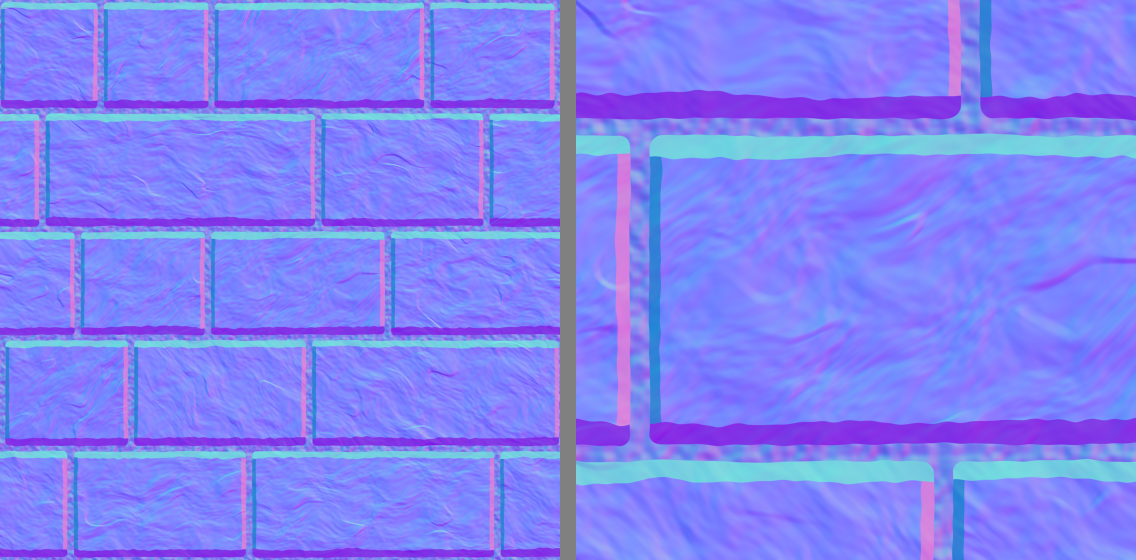
Left, the full canvas; right, a detail of the centre.
Give the GLSL for this texture map, as a WebGL 2 fragment shader.

```glsl
#version 300 es
precision highp float;
// Tangent-space normal map of a chiselled stone wall: five staggered courses of bevelled blocks.

uniform vec2 u_resolution;
out vec4 outColor;

const int COURSES = 5;
// Course boundaries, bottom to top, and joint positions along each course.
const float COURSE_EDGE[6] = float[6](0.0, 0.199, 0.397, 0.591, 0.802, 1.0);
const vec4 JOINTS[5] = vec4[5](
    vec4(0.126, 0.445, 0.888, 0.126),
    vec4(0.004, 0.234, 0.552, 0.004),
    vec4(0.139, 0.371, 0.693, 0.139),
    vec4(0.076, 0.568, 0.869, 0.076),
    vec4(0.180, 0.378, 0.763, 0.996));

const vec2 HALF_GAP = vec2(0.0058, 0.0050);
const float CORNER_RADIUS = 0.007;
const float TOP_WIDTH = 0.0120;
const float BOTTOM_WIDTH = 0.0138;
const float LEFT_WIDTH = 0.0066;
const float RIGHT_WIDTH = 0.0078;
const float EDGE_WOBBLE = 0.0028;
const float STONE_SLOPE = 0.065;
const float CREASE_HEIGHT = 0.0013;
const float MORTAR_SLOPE = 0.20;
const float SAMPLE_STEP = 0.0013;

const vec3 TOP_COLOR = vec3(0.46, 0.82, 0.88);
const vec3 BOTTOM_COLOR = vec3(0.51, 0.20, 0.90);
const vec3 LEFT_COLOR = vec3(0.19, 0.51, 0.84);
const vec3 RIGHT_COLOR = vec3(0.83, 0.50, 0.87);
const vec3 MORTAR_TINT = vec3(0.01, 0.02, -0.06);

vec2 hash2(vec2 p) {
    vec3 q = fract(p.xyx * vec3(0.1031, 0.1030, 0.0973));
    q += dot(q, q.yzx + 33.33);
    return fract((q.xx + q.yz) * q.zy);
}

float corner(vec2 cell, vec2 offset) {
    return dot(hash2(cell) * 2.0 - 1.0, offset);
}

// Gradient noise, roughly -0.7 to 0.7.
float noise(vec2 p) {
    vec2 i = floor(p), f = p - i, e = vec2(1.0, 0.0);
    vec2 s = f * f * f * (f * (f * 6.0 - 15.0) + 10.0);
    return mix(mix(corner(i, f), corner(i + e, f - e), s.x),
               mix(corner(i + e.yx, f - e.yx), corner(i + 1.0, f - 1.0), s.x), s.y);
}

// Fine roughness plus sharp, patchy creases.
float stoneHeight(vec2 p) {
    vec2 warped = p + 0.022 * vec2(noise(p * 15.0), noise(p * 15.0 + 31.0));
    float height = 0.0, freq = 18.0;
    for (int i = 0; i < 4; i++) {
        height += STONE_SLOPE * noise(warped * freq * vec2(0.8, 1.3)) / freq;
        freq *= 1.9;
    }
    for (int i = 0; i < 2; i++) {
        float scale = 9.0 + 13.0 * float(i);
        float fold = noise(warped * scale * vec2(0.8, 1.4) + 7.0);
        float patches = smoothstep(-0.05, 0.3, noise(p * scale * 0.8 + 17.0));
        height += CREASE_HEIGHT * patches * smoothstep(-0.06, 0.06, fold);
    }
    return height;
}

float mortarHeight(vec2 p) {
    return MORTAR_SLOPE * (noise(p * 65.0) / 65.0 + noise(p * 130.0) / 130.0);
}

// Ragged line offset: a slow drift with small chips.
float wobble(float along, float seed) {
    return noise(vec2(along * 16.0, seed)) + 0.6 * noise(vec2(along * 75.0, seed + 9.5));
}

void main() {
    vec2 uv = gl_FragCoord.xy / u_resolution;
    float aa = 0.75 / min(u_resolution.x, u_resolution.y);

    // Find the course, then the nearest joint on either side.
    int course = 0;
    for (int i = 1; i < COURSES; i++) if (uv.y >= COURSE_EDGE[i]) course = i;
    float fromLeft = 1.0, fromRight = 1.0, joint = 0.0;
    for (int i = 0; i < 4; i++) {
        float d = fract(uv.x - JOINTS[course][i]);
        if (d < fromLeft) { fromLeft = d; joint = JOINTS[course][i]; }
        fromRight = min(fromRight, 1.0 - d);
    }
    vec2 low = vec2(fromLeft, uv.y - COURSE_EDGE[course]);
    vec2 high = vec2(fromRight, COURSE_EDGE[course + 1] - uv.y);
    vec2 id = hash2(vec2(float(course) + 3.0, floor(joint * 1000.0)));
    float seed = 40.0 * id.x + 0.37;
    vec2 local = low;

    // Ragged block outline with rounded corners.
    low -= HALF_GAP + EDGE_WOBBLE * vec2(0.6 * wobble(local.y, seed), wobble(local.x, seed + 3.0));
    high -= HALF_GAP + EDGE_WOBBLE * vec2(0.6 * wobble(local.y, seed + 5.0), wobble(local.x, seed + 7.0));
    vec2 inset = max(CORNER_RADIUS - min(low, high), 0.0);
    float inside = CORNER_RADIUS - length(inset);
    float block = smoothstep(-aa, aa, inside);

    // Surface slopes by finite differences; each block has its own grain direction.
    float angle = (id.y - 0.5) * 1.8;
    mat2 turn = mat2(cos(angle), sin(angle), -sin(angle), cos(angle));
    vec2 p = turn * local + id * 40.0;
    vec2 dx = vec2(SAMPLE_STEP, 0.0), dy = dx.yx;
    float h = stoneHeight(p), m = mortarHeight(uv);
    vec2 stoneGrad = vec2(stoneHeight(p + turn * dx), stoneHeight(p + turn * dy)) - h;
    vec2 mortarGrad = vec2(mortarHeight(uv + dx), mortarHeight(uv + dy)) - m;
    vec2 slope = -stoneGrad / SAMPLE_STEP;
    vec2 tilt = vec2(0.01, 0.03) + 0.05 * (id.yx - 0.5);
    vec3 stone = 0.5 + 0.5 * normalize(vec3(slope + tilt, 1.0));
    vec3 mortar = 0.5 + 0.5 * normalize(vec3(-mortarGrad / SAMPLE_STEP, 1.0)) + MORTAR_TINT;

    // Bevels: sides first, then the top and bottom over them.
    vec3 shade = vec3(slope * 0.22, 0.0);
    vec2 sideWidth = vec2(LEFT_WIDTH, RIGHT_WIDTH)
        * (1.0 + 0.3 * vec2(wobble(local.y, seed + 11.0), wobble(local.y, seed + 13.0)));
    vec2 bedWidth = vec2(BOTTOM_WIDTH, TOP_WIDTH)
        * (1.0 + 0.4 * vec2(wobble(local.x, seed + 15.0), wobble(local.x, seed + 17.0)));
    stone = mix(stone, LEFT_COLOR + shade, 1.0 - smoothstep(-aa, aa, low.x - sideWidth.x));
    stone = mix(stone, RIGHT_COLOR + shade, 1.0 - smoothstep(-aa, aa, high.x - sideWidth.y));
    stone = mix(stone, BOTTOM_COLOR + shade, 1.0 - smoothstep(-aa, aa, low.y - bedWidth.x));
    stone = mix(stone, TOP_COLOR + shade, 1.0 - smoothstep(-aa, aa, high.y - bedWidth.y));

    outColor = vec4(mix(mortar, stone, block), 1.0);
}
```
